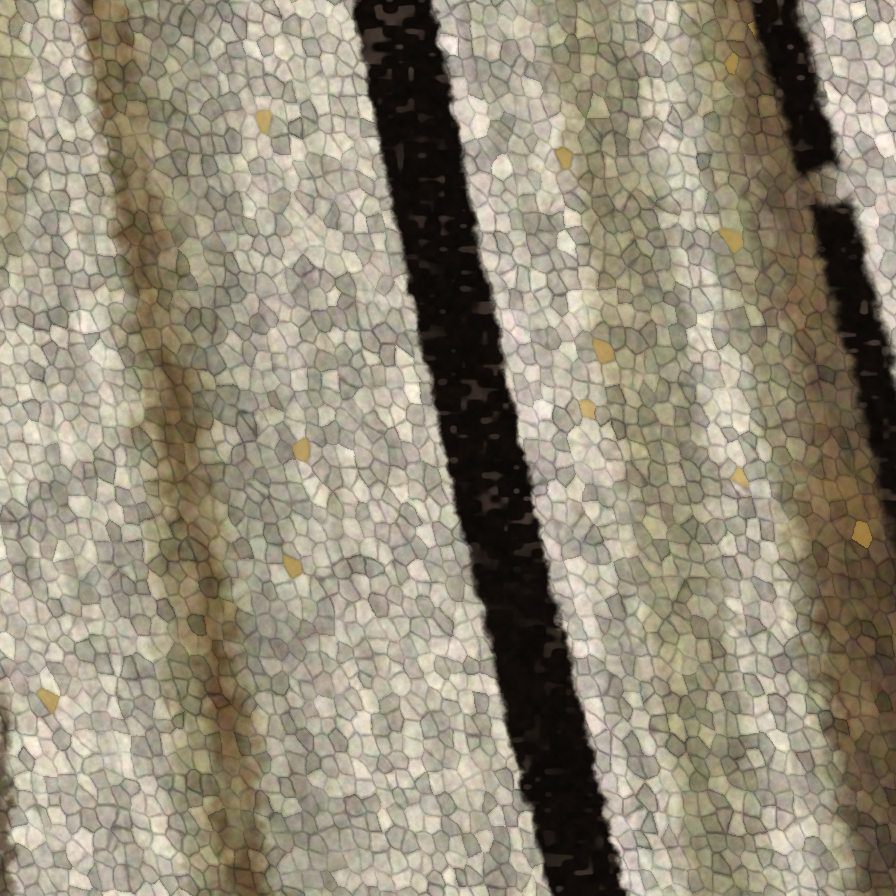
This texture is drawn by a WebGL 2 fragment shader. Its source:

```glsl
#version 300 es
precision highp float;
// Slanted woven cloth: pale knotted yarn with olive, brown and near-black stripes.

#define KNOT_COUNT 58.0
#define KNOT_STRETCH 0.80
#define KNOT_SHADE 0.27
#define GAP_SHADE 0.25
#define GRAIN_SHADE 0.20
#define EDGE_WOBBLE 0.008
#define FLECK_RATE 0.006

uniform vec2 u_resolution;
out vec4 fragColor;

const vec3 CREAM = vec3(0.77, 0.74, 0.67);
const vec3 BLUSH = vec3(0.80, 0.76, 0.71);
const vec3 OLIVE = vec3(0.55, 0.52, 0.39);
const vec3 GREY  = vec3(0.58, 0.56, 0.49);
const vec3 BROWN = vec3(0.40, 0.32, 0.21);
const vec3 UMBER = vec3(0.30, 0.24, 0.18);
const vec3 INK   = vec3(0.06, 0.042, 0.03);
const vec3 GOLD  = vec3(0.75, 0.60, 0.28);

float hash(vec2 p) {
    vec3 q = fract(vec3(p.xyx) * 0.1031);
    q += dot(q, q.yzx + 33.33);
    return fract((q.x + q.y) * q.z);
}

vec2 hash2(vec2 p) {
    return vec2(hash(p), hash(p + 71.7));
}

float noise(vec2 p) {
    vec2 i = floor(p), f = fract(p);
    f = f * f * (3.0 - 2.0 * f);
    return mix(mix(hash(i), hash(i + vec2(1, 0)), f.x),
               mix(hash(i + vec2(0, 1)), hash(i + vec2(1, 1)), f.x), f.y);
}

float fbm(vec2 p) {
    float sum = 0.0, amp = 0.5;
    for (int i = 0; i < 4; i++) {
        sum += amp * noise(p);
        p = p * 2.03 + 17.3;
        amp *= 0.5;
    }
    return sum / 0.9375;
}

// Soft slanted band; path = (x at top, slope, bend, half width), p.y runs down.
float stripe(vec2 p, vec4 path, float soft) {
    float centre = path.x + p.y * (path.y + path.z * p.y);
    return 1.0 - smoothstep(-soft, soft, abs(p.x - centre) - path.w);
}

// Jittered cells: x = gap distance, y = cell brightness, z = cell random value.
vec3 knots(vec2 p) {
    vec2 base = floor(p), id = base;
    float near = 9.0, next = 9.0;
    for (int j = -1; j <= 1; j++)
    for (int i = -1; i <= 1; i++) {
        vec2 cell = base + vec2(i, j);
        float d = length(p - cell - 0.5 - 0.75 * (hash2(cell) - 0.5));
        if (d < near) { next = near; near = d; id = cell; }
        else next = min(next, d);
    }
    return vec3(next - near, hash(id + 5.3), hash(id + 29.1));
}

void main() {
    vec2 uv = gl_FragCoord.xy / u_resolution;
    vec2 p = vec2(uv.x, 1.0 - uv.y);
    vec2 yarn = vec2(p.x - p.y * (0.19 + 0.03 * p.y), p.y);
    vec2 wobble = vec2(fbm(p * 65.0), fbm(p * 65.0 + 40.0)) - 0.5;
    vec2 q = p + wobble * EDGE_WOBBLE * 2.0;
    vec2 r = p + wobble * 0.035;
    float patches = fbm(yarn * vec2(26.0, 9.0) + 3.0);

    // Broad colour bands
    vec3 col = mix(CREAM, GREY, 0.5 * smoothstep(0.45, 0.8, fbm(yarn * vec2(38.0, 3.0))));
    col = mix(col, OLIVE, 0.75 * stripe(r, vec4(-0.01, 0.0, 0.0, 0.04), 0.015) * smoothstep(0.36, 0.2, p.y));
    col = mix(col, UMBER, 0.8 * stripe(r, vec4(0.0, 0.0, 0.0, 0.012), 0.01) * smoothstep(0.72, 0.82, p.y));
    col = mix(col, OLIVE, 0.85 * stripe(r, vec4(0.145, 0.12, 0.0, 0.052), 0.022));
    col = mix(col, GREY, 0.70 * stripe(r, vec4(0.19, 0.17, 0.0, 0.038), 0.035));
    col = mix(col, BROWN, (0.45 + 0.55 * smoothstep(0.3, 0.6, patches))
                          * stripe(r, vec4(0.113, 0.19, -0.025, 0.023), 0.02));
    col = mix(col, OLIVE, 0.75 * stripe(r, vec4(0.655, 0.16, 0.0, 0.047), 0.022));
    col = mix(col, GREY, 0.45 * stripe(r, vec4(0.69, 0.13, 0.02, 0.018), 0.02));
    col = mix(col, OLIVE, 0.8 * stripe(r, vec4(0.785, 0.18, 0.0, 0.025), 0.02));
    vec3 earth = mix(BROWN, UMBER, smoothstep(0.35, 0.65, patches));
    col = mix(col, earth, 0.88 * stripe(r, vec4(0.838, 0.215, 0.0, 0.043), 0.025));
    col = mix(col, earth, 0.88 * smoothstep(0.4, 0.6, p.y) * smoothstep(-0.02, 0.02, r.x - 0.80 - 0.16 * p.y));
    col = mix(col, BLUSH, stripe(q, vec4(0.498, 0.19, 0.025, 0.016), 0.015));
    col = mix(col, BLUSH, smoothstep(-0.01, 0.01, q.x - 0.888 - 0.29 * p.y));

    // Knotted yarn, its gaps and its grain
    vec3 knot = knots((yarn + wobble * 0.006) * KNOT_COUNT * vec2(1.0, KNOT_STRETCH));
    float relief = KNOT_SHADE * (knot.y - 0.5);
    relief -= GAP_SHADE * (1.0 - smoothstep(0.0, 0.28, knot.x)) * (0.3 + 0.7 * noise(p * 40.0));
    relief += GRAIN_SHADE * (fbm(p * 150.0) - 0.4);
    relief += 0.16 * (fbm(yarn * vec2(70.0, 40.0)) - 0.5);
    col *= 1.0 + relief * 1.25;
    col += 0.045 * (vec3(noise(p * 95.0), noise(p * 95.0 + 31.0), noise(p * 95.0 + 67.0)) - 0.5);
    col = mix(col, GOLD, 0.6 * step(1.0 - FLECK_RATE, knot.z));

    // Near-black stripes with stray pale fibres
    float ink = stripe(q, vec4(0.437, 0.19, 0.03, 0.045 - 0.003 * p.y), 0.005);
    float gap = 1.0 - smoothstep(0.012, 0.03, length((q - vec2(0.922, 0.209)) * vec2(0.7, 1.0)));
    float thin = stripe(q, vec4(0.861, 0.30, -0.06, 0.025), 0.008) * (1.0 - 0.9 * gap);
    thin *= 1.0 - 0.7 * smoothstep(0.52, 0.72, p.y);
    float fibre = smoothstep(0.66, 0.88, noise(p * vec2(85.0, 115.0) + 9.0)) * noise(p * 14.0);
    vec3 dark = INK * (0.5 + fbm(p * 110.0)) + vec3(0.23, 0.20, 0.18) * fibre;
    col = mix(col, dark, max(ink, thin));

    fragColor = vec4(clamp(col, 0.0, 1.0), 1.0);
}
```
